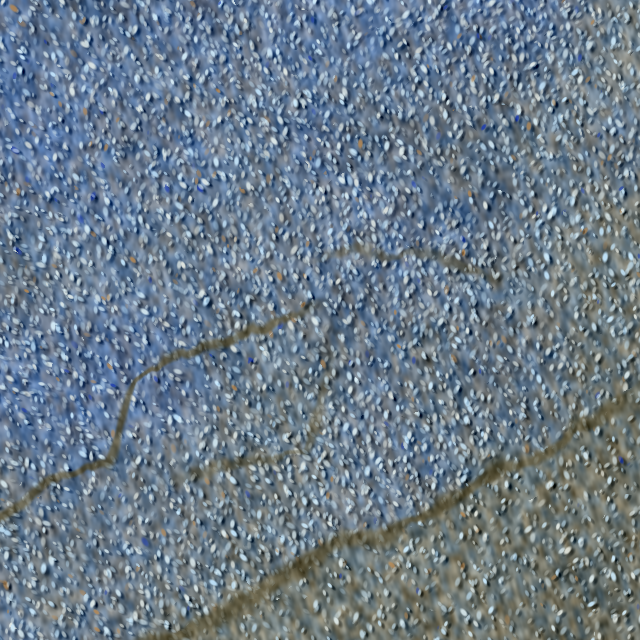
Reproduce this texture procedurally as a WebGL 2 fragment shader.

```glsl
#version 300 es
precision highp float;
// Blue-grey stone face with glittering slanted grains and rusty cracks.

#define GRAIN_CELLS 58.0
#define GRAIN_SIZE vec2(0.21, 0.40)
#define GRAIN_SHARE 0.72
#define SHADOW_DEPTH 0.23
#define STREAK_DEPTH 0.26
#define CRACK_WIDTH 0.0065
#define COOL_STONE vec3(0.36, 0.46, 0.62)
#define WARM_STONE vec3(0.44, 0.475, 0.47)
#define GLINT vec3(0.86, 0.94, 0.97)
#define RUST vec3(0.35, 0.32, 0.21)

uniform vec2 u_resolution;
out vec4 fragColor;

float hash(vec2 p) {
    vec3 q = fract(vec3(p.xyx) * 0.1031);
    q += dot(q, q.yzx + 33.33);
    return fract((q.x + q.y) * q.z);
}

float noise(vec2 p) {
    vec2 i = floor(p), f = fract(p);
    f = f * f * (3.0 - 2.0 * f);
    return mix(mix(hash(i), hash(i + vec2(1, 0)), f.x),
               mix(hash(i + vec2(0, 1)), hash(i + vec2(1, 1)), f.x), f.y);
}

float fbm(vec2 p) {
    float sum = 0.0, amp = 0.5;
    for (int i = 0; i < 4; i++) {
        sum += amp * noise(p);
        p = p * 2.03 + 17.1;
        amp *= 0.5;
    }
    return sum / 0.9375;
}

mat2 rotation(float a) {
    return mat2(cos(a), -sin(a), sin(a), cos(a));
}

// Height of a sloping crack with one steep step (x position, rise).
float crackHeight(float x, float base, float slope, vec2 bend) {
    float wobble = fbm(vec2(x * 13.0, base * 40.0)) - 0.5;
    return base + slope * x + bend.y * smoothstep(-0.025, 0.025, x - bend.x)
         + 0.06 * wobble;
}

// Coverage of a crack between the two x limits in span.
float crack(vec2 p, float base, float slope, vec2 bend, vec2 span, float width) {
    float e = 0.003;
    float y = crackHeight(p.x, base, slope, bend);
    float dy = (crackHeight(p.x + e, base, slope, bend) - y) / e;
    float d = abs(p.y - y) / sqrt(1.0 + dy * dy);
    float w = width * (0.4 + 1.2 * noise(p * 24.0 + base * 50.0));
    float ends = smoothstep(span.x - 0.05, span.x + 0.05, p.x)
               * (1.0 - smoothstep(span.y - 0.05, span.y + 0.05, p.x));
    return ends * (1.0 - smoothstep(0.3 * w, 1.7 * w, d));
}

// Scattered ellipses: x = glint, y = shadow beside it, z = tint seed.
vec3 grains(vec2 p, float lean, float share, float seed) {
    vec2 cell = floor(p);
    vec3 result = vec3(0.0, 0.0, 0.5);
    for (int j = -1; j <= 1; j++)
    for (int i = -1; i <= 1; i++) {
        vec2 id = cell + vec2(i, j) + seed;
        if (hash(id + 71.3) > share) continue;
        vec2 jitter = vec2(hash(id), hash(id + 19.7));
        vec2 d = p - (cell + vec2(i, j) + jitter);
        mat2 turn = rotation(lean + 1.5 * (hash(id + 43.1) - 0.5));
        vec2 size = GRAIN_SIZE * (0.65 + 0.6 * hash(id + 5.9));
        float power = mix(0.25, 1.0, hash(id + 88.2));
        float glint = power * (1.0 - smoothstep(0.45, 1.3, length(turn * d / size)));
        vec2 away = d + vec2(-0.32, 0.22);
        float shade = power * (1.0 - smoothstep(0.3, 1.5, length(turn * away / size)));
        if (glint > result.x) result.z = hash(id + 63.7);
        result.xy = max(result.xy, vec2(glint, shade));
    }
    return result;
}

void main() {
    vec2 p = gl_FragCoord.xy / u_resolution.y;
    float lean = mix(0.5, -0.25, p.x) + 0.5 * (noise(p * 5.0) - 0.5);

    // Stone: cool upper left, warmer lower right, with cloudy patches
    float cloud = fbm(p * 5.0 + 3.0);
    float lower = smoothstep(0.03, -0.03, p.y - crackHeight(p.x, -0.13, 0.51, vec2(0.8, 0.0)));
    float warmth = 0.55 + 0.6 * (p.x - p.y) + 1.1 * (cloud - 0.5) + 0.3 * lower;
    vec3 color = mix(COOL_STONE, WARM_STONE, clamp(warmth, 0.0, 1.0));
    color += 0.12 * (fbm(p * 9.0 + 31.0) - 0.5) - 0.04 * lower * vec3(0.3, 0.6, 1.2);

    // Fine streaks with a slight colour fringe
    vec2 s = rotation(0.25) * p;
    float streak = noise(s * vec2(120.0, 62.0)) + 0.5 * noise(s * vec2(200.0, 110.0)) - 0.75;
    float fringe = noise(s * vec2(95.0, 55.0) + 47.0) - 0.5;
    color += STREAK_DEPTH * streak + fringe * vec3(0.11, 0.01, -0.11);

    // Cracks
    float rust = crack(p, 0.20, 0.46, vec2(0.19, 0.10), vec2(-0.1, 0.48), CRACK_WIDTH);
    rust = max(rust, 0.6 * crack(p, 0.62, -0.04, vec2(0.6, -0.01), vec2(0.50, 0.78), CRACK_WIDTH));
    rust = max(rust, 0.7 * crack(p, 0.18, 0.24, vec2(0.50, 0.14), vec2(0.28, 0.51), CRACK_WIDTH));
    rust = max(rust, crack(p, -0.13, 0.51, vec2(0.8, 0.0), vec2(0.2, 1.0), 1.6 * CRACK_WIDTH));
    color = mix(color, RUST + 0.2 * streak, 0.8 * rust);

    // Two layers of glinting grains with shadows
    float share = GRAIN_SHARE * (0.5 + fbm(p * 7.0 + 61.0)) * (1.0 - 0.4 * lower);
    for (int k = 0; k < 2; k++) {
        float layer = float(k);
        vec3 g = grains(p * GRAIN_CELLS * (1.0 + 0.35 * layer), lean, share, 130.0 * layer);
        g.xy *= 1.0 - 0.75 * rust;
        vec3 tint = GLINT + (g.z - 0.5) * vec3(0.14, 0.0, -0.14);
        tint = mix(tint, vec3(0.70, 0.53, 0.33), step(0.965, g.z));
        tint = mix(tint, vec3(0.12, 0.24, 0.68), step(g.z, 0.012));
        color -= SHADOW_DEPTH * g.y * (1.0 - g.x) * vec3(1.0, 0.95, 0.85);
        color = mix(color, tint, g.x * (0.9 - 0.25 * layer));
    }
    fragColor = vec4(clamp(color, 0.0, 1.0), 1.0);
}
```
